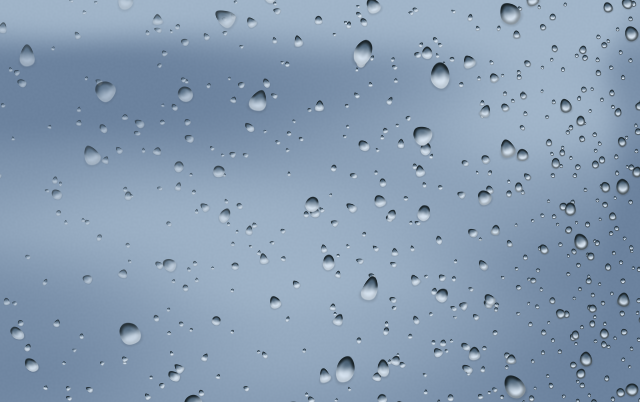
This texture is drawn by a WebGL 2 fragment shader. Its source:

```glsl
#version 300 es
precision highp float;
// Rain drops scattered over a window pane in front of a blurred blue-grey sky.
uniform vec2 u_resolution;
out vec4 fragColor;

vec3 hash3(vec2 p) {
  vec3 q = fract(p.xyx * vec3(0.1031, 0.1030, 0.0973));
  q += dot(q, q.yxz + 33.33);
  return fract((q.xxy + q.yzz) * q.zyx);
}

float gradientNoise(vec2 p) {
  vec2 i = floor(p), f = fract(p);
  vec2 u = f * f * f * (f * (f * 6.0 - 15.0) + 10.0);
  vec4 corner;
  for (int k = 0; k < 4; k++) {
    vec2 o = vec2(k & 1, k >> 1);
    float a = 6.2832 * hash3(i + o + 71.0).x;
    corner[k] = dot(vec2(cos(a), sin(a)), f - o);
  }
  return mix(mix(corner.x, corner.y, u.x), mix(corner.z, corner.w, u.x), u.y);
}

mat2 rotation(float a) {
  return mat2(cos(a), sin(a), -sin(a), cos(a));
}

float blob(vec2 p, vec2 centre, vec2 size) {
  vec2 d = (p - centre) / size;
  return exp(-dot(d, d));
}

// Out-of-focus cloud bands; p runs from 0 to 1 on both axes.
vec3 sky(vec2 p) {
  p += 0.04 * vec2(gradientNoise(p * 3.0), gradientNoise(p * 3.0 + 19.0));
  float light = 0.50 + 0.10 * gradientNoise(p * vec2(2.0, 6.0) + 4.0);
  light += 0.40 * smoothstep(0.82, 0.98, p.y);
  light += 0.42 * blob(p, vec2(0.85, 0.78), vec2(0.17, 0.26));
  light += 0.34 * blob(p, vec2(0.50, 0.33), vec2(0.32, 0.26));
  light += 0.16 * blob(p, vec2(0.15, 0.43), vec2(0.25, 0.12));
  light -= 0.45 * blob(p, vec2(0.08, 0.77), vec2(0.38, 0.13));
  light -= 0.20 * blob(p, vec2(0.94, 0.42), vec2(0.24, 0.16));
  light -= 0.38 * blob(p, vec2(1.00, 0.05), vec2(0.25, 0.28));
  light -= 0.20 * blob(p, vec2(0.00, 0.08), vec2(0.25, 0.28));
  light -= 0.25 * smoothstep(0.93, 1.0, p.x);
  return mix(vec3(0.42, 0.51, 0.62), vec3(0.63, 0.71, 0.79), smoothstep(0.14, 0.96, light));
}

// One layer of drops, at most one per cell of a turned grid.
vec3 addDrops(vec3 colour, vec2 p, float cell, float chance, float fineness, float seed) {
  mat2 turn = rotation(0.5 + seed * 1.3);
  vec2 g = turn * p / cell + seed * 37.0;
  vec2 id = floor(g);
  vec3 place = hash3(id + seed * 17.0);
  vec3 form = hash3(id + seed * 53.0 + 200.0);
  vec2 offset = (fract(g) - 0.5 - (place.xy - 0.5) * 0.5) * cell * turn;
  vec2 centre = (p - offset) * vec2(u_resolution.y / u_resolution.x, 1.0);

  // Fine drops crowd the right side, and the left is sparser.
  float right = smoothstep(0.68, 0.92, centre.x);
  chance *= mix(0.6, 1.0, smoothstep(0.05, 0.42, centre.x));
  chance *= mix(1.0, mix(0.3, 2.6, fineness), right);
  if (place.z > chance) return colour;

  // Mostly leaning to the upper left, stretched, narrower at the top.
  float radius = cell * mix(0.095, 0.145, form.x);
  float freedom = 1.0 - 0.6 * right;
  vec2 q = rotation(mix(-1.3, 0.5, form.y) * freedom) * offset / radius;
  float stretch = mix(1.0, 1.65, form.z * freedom);
  q *= vec2(sqrt(stretch), 1.0 / sqrt(stretch));
  q.x *= 1.0 + mix(0.0, 0.45, fract(form.z * 7.0)) * q.y * freedom;
  float reach = length(q) + 0.13 * gradientNoise(q * 0.8 + id * 3.7);
  float soft = max(1.2 / u_resolution.y, 0.0026) / radius;
  float cover = 1.0 - smoothstep(1.0 - soft * 0.6, 1.0 + soft * 0.6, reach);

  // Inverted view inside: dark ground above, bright sky below.
  float strength = 0.60 + 0.5 * smoothstep(0.15, 0.65, centre.x);
  strength = min(1.0, strength + 0.4 * smoothstep(0.4, 0.0, centre.y));
  float height = mix(q.y, offset.y / radius, 0.5) + 0.2 * gradientNoise(q * 1.4 + id);
  vec3 inside = mix(vec3(0.83, 0.88, 0.93), vec3(0.30, 0.39, 0.47), smoothstep(-0.55, 0.6, height));
  float rim = smoothstep(0.5, 0.92, reach);
  float crown = rim * smoothstep(-0.1, 0.6, height);
  inside = mix(inside, vec3(0.10, 0.14, 0.16), max(crown, rim * (0.12 + 0.58 * right)));

  // Faint shade on the glass just under the drop.
  float shade = smoothstep(1.35, 0.95, reach) * smoothstep(0.3, -0.8, height);
  colour *= 1.0 - 0.12 * shade * strength;
  return mix(colour, mix(colour, inside, strength), cover);
}

void main() {
  vec2 p = gl_FragCoord.xy / u_resolution.y;
  vec3 colour = sky(gl_FragCoord.xy / u_resolution);
  for (int i = 0; i < 5; i++) {
    float layer = float(4 - i);
    float cell = 0.19 * pow(0.67, layer);
    float chance = mix(0.56, 0.20, layer / 4.0);
    colour = addDrops(colour, p, cell, chance, layer / 4.0, layer + 1.0);
  }
  colour += 0.010 * gradientNoise(p * 160.0);
  fragColor = vec4(colour, 1.0);
}
```
